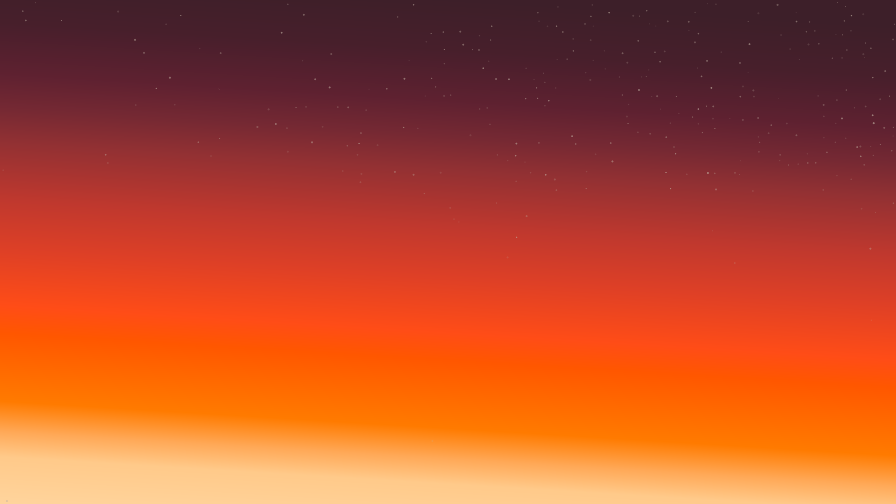
This background is drawn by a WebGL 2 fragment shader. Its source:

```glsl
#version 300 es
precision highp float;
// Draws a tilted dusk sky, from pale horizon glow through orange to a starry plum night.

uniform vec2 u_resolution;
out vec4 outColor;

const int STOPS = 13;
const float TILT = 0.108;

float hash(vec2 p) {
    vec3 q = fract(vec3(p.xyx) * 0.1031);
    q += dot(q, q.yzx + 33.33);
    return fract((q.x + q.y) * q.z);
}

vec2 hash2(vec2 p) {
    return vec2(hash(p + 17.3), hash(p + 71.9));
}

// Gradient noise, roughly -0.7 to 0.7
float cornerSlope(vec2 cell, vec2 offset) {
    float angle = 6.28318 * hash(cell);
    return dot(vec2(cos(angle), sin(angle)), offset);
}

float gradientNoise(vec2 p) {
    vec2 cell = floor(p);
    vec2 f = fract(p);
    vec2 w = f * f * f * (f * (f * 6.0 - 15.0) + 10.0);
    vec2 e = vec2(1.0, 0.0);
    float low = mix(cornerSlope(cell, f), cornerSlope(cell + e, f - e), w.x);
    float high = mix(cornerSlope(cell + e.yx, f - e.yx), cornerSlope(cell + 1.0, f - 1.0), w.x);
    return mix(low, high, w.y);
}

// Sky colour by depth below the top edge
vec3 skyColor(float depth) {
    float at[STOPS] = float[](0.0, 0.10, 0.20, 0.27, 0.335, 0.45,
                              0.55, 0.66, 0.715, 0.85, 0.91, 0.96, 1.05);
    vec3 tint[STOPS] = vec3[](
        vec3(0.24, 0.12, 0.16), vec3(0.28, 0.12, 0.17), vec3(0.37, 0.13, 0.19),
        vec3(0.46, 0.16, 0.20), vec3(0.57, 0.19, 0.20), vec3(0.75, 0.22, 0.18),
        vec3(0.87, 0.25, 0.15), vec3(1.00, 0.30, 0.09), vec3(1.00, 0.34, 0.00),
        vec3(1.00, 0.48, 0.00), vec3(1.00, 0.66, 0.34), vec3(1.00, 0.79, 0.54),
        vec3(1.00, 0.83, 0.61));
    vec3 color = tint[0];
    for (int i = 1; i < STOPS; i++) {
        float blend = clamp((depth - at[i - 1]) / (at[i] - at[i - 1]), 0.0, 1.0);
        color = mix(color, tint[i], blend);
    }
    return color;
}

// One jittered star per grid cell, kept when its hash falls below the density
float stars(vec2 p, float cells, float density, float pixel) {
    vec2 cell = floor(p * cells);
    vec2 center = (cell + 0.15 + 0.7 * hash2(cell)) / cells;
    float radius = mix(0.0009, 0.0020, hash(cell + 5.7));
    float disc = 1.0 - smoothstep(radius - 0.5 * pixel, radius + 0.5 * pixel, length(p - center));
    float glow = mix(0.15, 0.65, pow(hash(cell + 41.1), 2.0));
    return disc * glow * step(hash(cell), density);
}

void main() {
    vec2 uv = gl_FragCoord.xy / u_resolution;
    vec2 p = gl_FragCoord.xy / u_resolution.y;
    float depth = 1.0 - uv.y - TILT * (uv.x - 0.5);
    vec3 color = skyColor(depth);

    // Stars gather in drifts toward the upper right
    float reach = 1.0 - smoothstep(0.10, 0.53, depth);
    float drift = clamp(0.75 + 0.9 * gradientNoise(p * 5.0), 0.0, 1.4);
    float density = 0.36 * reach * drift * mix(0.25, 1.0, smoothstep(0.1, 0.9, uv.x));
    float light = stars(p, 54.0, density, 1.0 / u_resolution.y);
    color = mix(color, vec3(0.76, 0.70, 0.64), light);

    outColor = vec4(color, 1.0);
}
```
